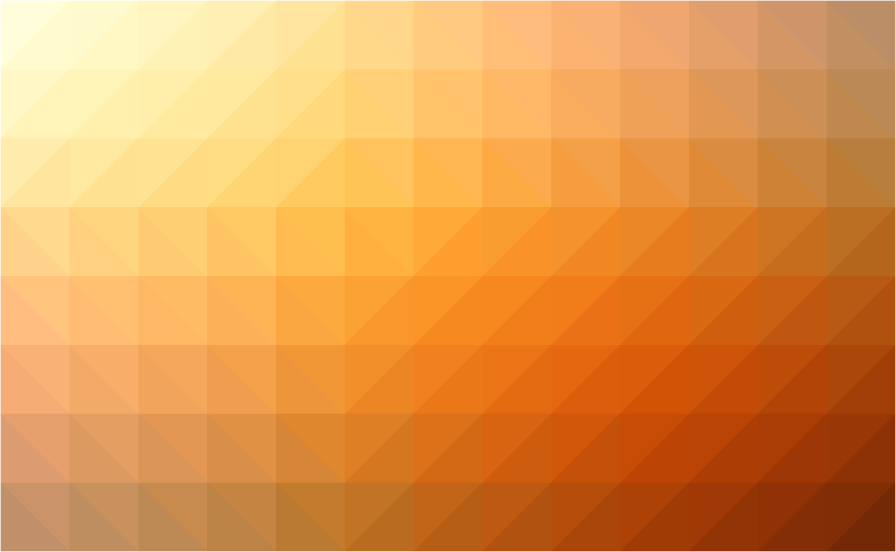
Give the GLSL for this background, as a WebGL 2 fragment shader.

```glsl
#version 300 es
precision highp float;
// Low-poly mosaic: a square grid of flat triangles fading from cream to burnt brown.

uniform vec2 u_resolution;
out vec4 outColor;

const vec2 GRID = vec2(13.0, 8.0);    // columns, rows
const vec2 PIVOT = vec2(5.0, 3.0);    // cell where the diagonals change direction
const float INSET = 0.0011;           // pale rim, in canvas heights
const vec3 PAPER = vec3(1.0);
const int SAMPLES = 3;                // antialiasing samples per axis

const int LAST = 8;
const vec3 RAMP[9] = vec3[9](
  vec3(1.000, 1.000, 0.898),   // cream
  vec3(1.000, 0.969, 0.737),
  vec3(0.996, 0.890, 0.569),
  vec3(0.996, 0.769, 0.310),
  vec3(0.996, 0.600, 0.161),   // orange
  vec3(0.925, 0.439, 0.078),
  vec3(0.800, 0.298, 0.008),
  vec3(0.600, 0.204, 0.016),
  vec3(0.400, 0.145, 0.024));  // dark brown

// Linear RGB to XYZ, column by column
const mat3 RGB_TO_XYZ = mat3(
  0.4124, 0.2126, 0.0193,
  0.3576, 0.7152, 0.1192,
  0.1805, 0.0722, 0.9505);

// Cube-rooted XYZ is a perceptual space in which colours average evenly
vec3 toPerceptual(vec3 srgb) {
  vec3 linear = pow((srgb + 0.055) / 1.055, vec3(2.4));
  return pow(RGB_TO_XYZ * linear, vec3(1.0 / 3.0));
}

vec3 fromPerceptual(vec3 p) {
  vec3 linear = max(inverse(RGB_TO_XYZ) * (p * p * p), 0.0);
  vec3 curved = 1.055 * pow(linear, vec3(1.0 / 2.4)) - 0.055;
  return clamp(mix(12.92 * linear, curved, step(0.0031308, linear)), 0.0, 1.0);
}

vec3 rampColor(float t) {
  float s = clamp(t, 0.0, 1.0) * float(LAST);
  int i = min(int(s), LAST - 1);
  return mix(toPerceptual(RAMP[i]), toPerceptual(RAMP[i + 1]), s - float(i));
}

// Centroid of the triangle holding uv, both measured from the top left
vec2 triangleCentroid(vec2 uv) {
  vec2 cell = min(floor(uv * GRID), GRID - 1.0);
  vec2 local = uv * GRID - cell;
  bool leftSide = cell.x < PIVOT.x;
  bool topSide = cell.y < PIVOT.y;
  bool rising = leftSide == topSide && cell != PIVOT;

  // Mirror falling cells so that one diagonal test serves both kinds
  if (!rising) local.x = 1.0 - local.x;
  vec2 center = vec2(local.x + local.y < 1.0 ? 1.0 / 3.0 : 2.0 / 3.0);
  if (!rising) center.x = 1.0 - center.x;
  return (cell + center) / GRID;
}

vec3 mosaic(vec2 fragment) {
  vec2 size = u_resolution / u_resolution.y;
  vec2 point = fragment / u_resolution.y;
  point.y = 1.0 - point.y;
  vec2 uv = (point - INSET) / (size - 2.0 * INSET);
  if (any(lessThan(uv, vec2(0.0))) || any(greaterThan(uv, vec2(1.0)))) return PAPER;

  // Horizontal and vertical ramps contribute equally
  vec2 c = triangleCentroid(uv);
  return fromPerceptual(mix(rampColor(c.x), rampColor(c.y), 0.5));
}

void main() {
  vec3 total = vec3(0.0);
  for (int y = 0; y < SAMPLES; y++) {
    for (int x = 0; x < SAMPLES; x++) {
      vec2 offset = (vec2(x, y) + 0.5) / float(SAMPLES) - 0.5;
      total += mosaic(gl_FragCoord.xy + offset);
    }
  }
  outColor = vec4(total / float(SAMPLES * SAMPLES), 1.0);
}
```
